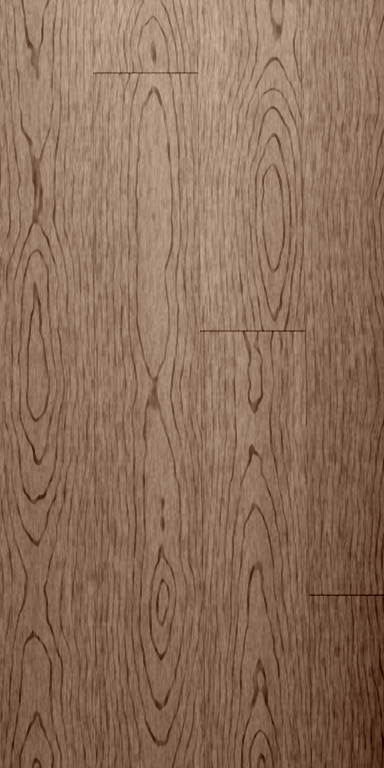
This texture is drawn by a WebGL 1 fragment shader. Its source:

```glsl
precision highp float;
uniform vec2 u_resolution;

float hash(vec2 p) {
  vec3 a = fract(vec3(p.xyx) * 0.1031);
  a += dot(a, a.yzx + 33.33);
  return fract((a.x + a.y) * a.z);
}

float noise(vec2 p) {
  vec2 i = floor(p), f = fract(p);
  f = f * f * (3.0 - 2.0 * f);
  return mix(mix(hash(i), hash(i + vec2(1.0, 0.0)), f.x),
             mix(hash(i + vec2(0.0, 1.0)), hash(i + vec2(1.0, 1.0)), f.x), f.y);
}

// Ring count from the tree's core, whose depth below the face drifts along the plank
float ringCount(vec2 p, float heart, float seed) {
  float x = p.x - heart - 0.03 * (noise(vec2(p.y * 2.0, seed)) - 0.5)
          - 0.008 * (noise(vec2(p.y * 11.0, seed + 5.0)) - 0.5);
  float depth = 0.11 * noise(vec2(p.y * 2.1, seed + 11.0))
              + 0.022 * noise(vec2(p.y * 7.0, seed + 23.0));
  float r = pow(pow(abs(x) + 0.0001, 1.7) + pow(depth, 1.7), 0.588);
  r += 0.007 * (noise(vec2(p.x * 22.0 + seed, p.y * 5.0)) - 0.5);
  r += 0.0035 * (noise(vec2(p.x * 60.0, p.y * 30.0 + seed)) - 0.5);
  return r * 62.0 + 0.9 * noise(vec2(r * 25.0, seed));
}

void main() {
  vec2 uv = gl_FragCoord.xy / u_resolution;
  vec2 p = gl_FragCoord.xy / u_resolution.x;
  float px = 1.0 / u_resolution.x;

  // Plank layout: slightly leaning columns, each with one end joint
  vec3 edges = mix(vec3(0.25, 0.534, 0.812), vec3(0.241, 0.513, 0.781), uv.y);
  float column = dot(step(edges, vec3(uv.x)), vec3(1.0));
  float joint = -1.0;
  float heart = 0.1;
  if (column > 2.5) { joint = 0.225; heart = 1.05; }
  else if (column > 1.5) { joint = 0.569; heart = uv.y > joint ? 0.72 : 0.67; }
  else if (column > 0.5) { joint = 0.905; heart = 0.41; }
  float seed = 17.0 * column + 71.0 * step(joint, uv.y) + 3.0;

  // Growth rings: thin lines of even width, boldest near the heart
  float rings = ringCount(p, heart, seed);
  vec2 slope = vec2(ringCount(p + vec2(0.001, 0.0), heart, seed),
                    ringCount(p + vec2(0.0, 0.001), heart, seed)) - rings;
  float lineDistance = abs(fract(rings) - 0.5) / max(length(slope) * 1000.0, 22.0);
  float nearHeart = exp(-pow((p.x - heart) / 0.07, 2.0));
  float halfWidth = 0.0018 + 0.0015 * nearHeart * noise(vec2(p.x * 30.0, p.y * 9.0));
  float line = 1.0 - smoothstep(halfWidth - 0.5 * px, halfWidth + 0.7 * px, lineDistance);
  float broken = noise(vec2(p.x * 120.0, p.y * 28.0 + seed));
  float ringDepth = line * (0.07 + 0.13 * nearHeart) * (0.35 + 1.1 * broken);

  // Fibres and short open pores
  float fibre = noise(vec2(p.x * 230.0 + seed, p.y * 32.0)) - 0.5;
  float strand = noise(vec2(p.x * 100.0, p.y * 3.0 + seed)) - 0.5;
  float speck = noise(vec2(p.x * 256.0, p.y * 120.0 + seed)) - 0.5;
  float pores = smoothstep(0.55, 0.85, noise(vec2(p.x * 190.0, p.y * 36.0 - seed)));
  float coarse = 1.0 - 0.45 * nearHeart;
  float band = noise(vec2(p.x * 14.0 + seed, p.y * 0.9)) - 0.5;

  // Light falls off toward the bottom and the outer sides
  float tone = 0.605 + 0.22 * (uv.y - 0.5) - 0.28 * pow(uv.x - 0.45, 2.0);
  tone += 0.03 * (hash(vec2(seed, 4.0)) - 0.5);
  tone -= 0.06 * smoothstep(0.72, 1.0, uv.x) * (1.0 - 0.6 * uv.y);
  tone += 0.04 * band + coarse * (0.10 * fibre + 0.05 * strand) + 0.07 * speck;
  tone -= ringDepth + 0.06 * pores * coarse;

  // Thin bevels along the sides and darker gaps at the ends
  vec3 side = 1.0 - smoothstep(vec3(0.0), vec3(0.001 + px), abs(uv.x - edges));
  float end = 1.0 - smoothstep(0.0, 0.001 + px, abs(uv.y - joint) * 2.0);
  tone -= 0.07 * max(side.x, max(side.y, side.z)) + 0.24 * end;

  vec3 umber = vec3(0.39, 0.268, 0.193);
  vec3 paleOak = vec3(0.76, 0.66, 0.575);
  vec3 color = umber + (paleOak - umber) * (tone - 0.39) / 0.37;
  gl_FragColor = vec4(clamp(color, 0.0, 1.0), 1.0);
}
```
